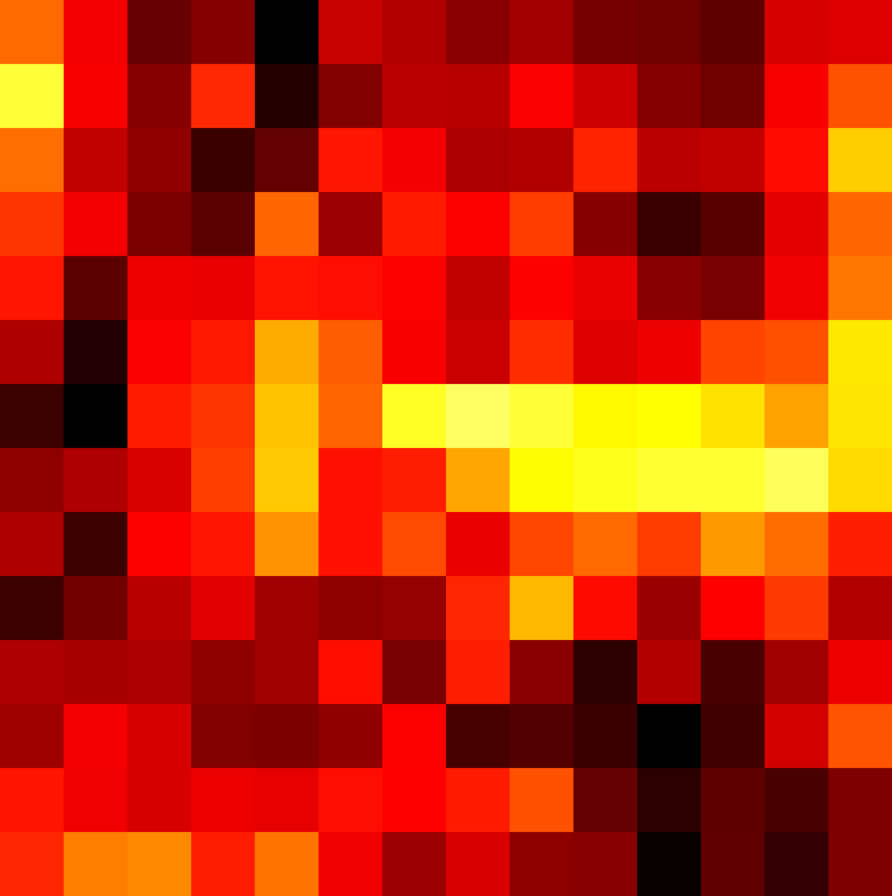
Reproduce this background procedurally as a WebGL 1 fragment shader.

```glsl
precision highp float;

// A coarse heat map: square cells coloured by a black-red-yellow-white ramp.
// Each cell's heat sums broad warm and cool pockets, smooth noise, per-cell
// jitter and rare sparks; cell borders are blended over about one pixel.

uniform vec2 u_resolution;

const float GRID = 14.0;          // cells per side
const float BASE_HEAT = 0.28;
const float RIDGE_HEAT = 0.44;
const float CELL_JITTER = 0.18;
const float DRIFT = 0.16;         // strength of the smooth noise
const float DRIFT_SCALE = 0.45;   // smooth noise lattice per cell
const float SPARK_CHANCE = 0.025;
const float SPARK_HEAT = 0.28;
const float RED_FULL = 0.365;     // heat at which red saturates
const float YELLOW_FULL = 0.746;  // heat at which green saturates
const float EDGE_PIXELS = 1.2;    // width of the border blend

float hash(vec2 p) {
  vec3 q = fract(vec3(p.xyx) * vec3(0.1031, 0.1030, 0.0973));
  q += dot(q, q.yzx + 33.33);
  return fract((q.x + q.y) * q.z);
}

float valueNoise(vec2 p) {
  vec2 i = floor(p);
  vec2 f = fract(p);
  f = f * f * (3.0 - 2.0 * f);
  float low = mix(hash(i), hash(i + vec2(1.0, 0.0)), f.x);
  float high = mix(hash(i + vec2(0.0, 1.0)), hash(i + vec2(1.0, 1.0)), f.x);
  return mix(low, high, f.y);
}

// Soft elliptical bump, 1 at its centre
float pocket(vec2 p, vec2 centre, vec2 radius) {
  vec2 d = (p - centre) / radius;
  return exp(-dot(d, d));
}

// Large-scale layout of heat over the unit square
float broadHeat(vec2 p) {
  float heat = BASE_HEAT;
  // Warm: main ridge, its left spur, lower corner and both upper sides
  heat += RIDGE_HEAT * pocket(p, vec2(0.82, 0.48), vec2(0.38, 0.13));
  heat += 0.26 * pocket(p, vec2(0.30, 0.54), vec2(0.12, 0.15));
  heat += 0.25 * pocket(p, vec2(0.10, 0.02), vec2(0.28, 0.13));
  heat += 0.27 * pocket(p, vec2(0.00, 0.86), vec2(0.09, 0.17));
  heat += 0.27 * pocket(p, vec2(1.00, 0.77), vec2(0.11, 0.20));
  // Cool: top strip, upper hollow, left hollow and lower right hollow
  heat -= 0.21 * pocket(p, vec2(0.62, 1.00), vec2(0.45, 0.08));
  heat -= 0.17 * pocket(p, vec2(0.25, 0.79), vec2(0.22, 0.11));
  heat -= 0.22 * pocket(p, vec2(0.07, 0.55), vec2(0.10, 0.11));
  heat -= 0.20 * pocket(p, vec2(0.73, 0.14), vec2(0.14, 0.17));
  heat -= 0.15 * pocket(p, vec2(0.78, 0.82), vec2(0.10, 0.11));
  return heat;
}

float cellHeat(vec2 cell) {
  float heat = broadHeat((cell + 0.5) / GRID);
  heat += DRIFT * (valueNoise(cell * DRIFT_SCALE + 7.3) - 0.5);
  heat += CELL_JITTER * (hash(cell + 19.0) + hash(cell + 53.0) - 1.0);
  heat += SPARK_HEAT * step(1.0 - SPARK_CHANCE, hash(cell + 91.0));
  return heat;
}

// Red, then green, then blue rise in turn
vec3 heatColour(float heat) {
  vec3 start = vec3(0.0, RED_FULL, YELLOW_FULL);
  vec3 full = vec3(RED_FULL, YELLOW_FULL, 1.0);
  return clamp((heat - start) / (full - start), 0.0, 1.0);
}

vec3 cellColour(vec2 cell) {
  return heatColour(cellHeat(clamp(cell, 0.0, GRID - 1.0)));
}

void main() {
  vec2 grid = gl_FragCoord.xy / u_resolution * GRID;

  // Blend the four nearest cells with a steep ramp at their borders
  vec2 shifted = grid - 0.5;
  vec2 cell = floor(shifted);
  vec2 edge = EDGE_PIXELS * GRID / u_resolution;
  vec2 blend = clamp((fract(shifted) - 0.5) / edge + 0.5, 0.0, 1.0);

  vec3 lower = mix(cellColour(cell), cellColour(cell + vec2(1.0, 0.0)), blend.x);
  vec3 upper = mix(cellColour(cell + vec2(0.0, 1.0)),
                   cellColour(cell + vec2(1.0, 1.0)), blend.x);
  gl_FragColor = vec4(mix(lower, upper, blend.y), 1.0);
}
```
